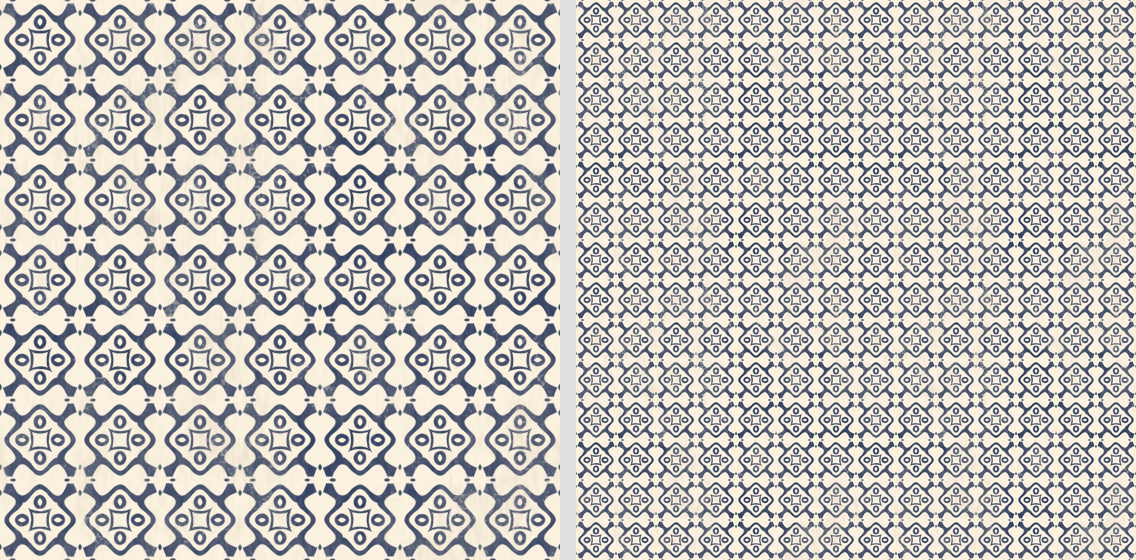
Left, the tile; right, the same tile 2 across and 2 down.
Give the GLSL for this pattern, as a Shadertoy shader.

```glsl
// Worn indigo lattice of wavy medallions with rings and flared arms on cream cloth.

const float TILES = 7.0;                       // repeats across and down
const vec3 CREAM = vec3(0.985, 0.947, 0.878);
const vec3 CREAM_AGED = vec3(0.91, 0.865, 0.785);
const vec3 INK_DEEP = vec3(0.215, 0.265, 0.385);
const vec3 INK_FADED = vec3(0.43, 0.45, 0.51);

// Lengths below are fractions of one tile
const float BAY_X = 0.225;                     // where lobe meets arm
const float LOBE_MID = 0.375, LOBE_SWING = 0.070;
const float INNER_MID = 0.300, INNER_SWING = 0.085, INNER_X = 0.22;
const float ARM_FLARE = 10.5, ARM_TOP = 0.457;
const vec3 ARM_SIDE = vec3(0.928, 0.373, 0.560); // normal and offset of the slanted end
const float STAR_EDGE = 0.112, STAR_BOW = 1.5, STAR_LINE = 0.030;
const float RING_AT = 0.225;
const vec2 RING_SIZE = vec2(0.078, 0.088);
const vec2 HOLE_SIZE = vec2(0.029, 0.050);
const float DROP_AT = 0.160;
const vec2 DROP_SIZE = vec2(0.020, 0.039);
const float EDGE_WOBBLE = 0.007;
const float MIN_SOFTNESS = 0.016;
const float PI = 3.14159265;

float hash(vec2 p) {
    vec3 q = fract(p.xyx * 0.1031);
    q += dot(q, q.yzx + 33.33);
    return fract((q.x + q.y) * q.z);
}

// Value noise that wraps over the unit square; freq must be whole
float noise(vec2 uv, vec2 freq, float seed) {
    vec2 p = uv * freq, i = floor(p), f = fract(p);
    f = f * f * (3.0 - 2.0 * f);
    vec2 a = mod(i, freq) + seed, b = mod(i + 1.0, freq) + seed;
    return mix(mix(hash(a), hash(vec2(b.x, a.y)), f.x),
               mix(hash(vec2(a.x, b.y)), hash(b), f.x), f.y);
}

float fbm(vec2 uv, vec2 freq, float seed) {
    float sum = 0.0, gain = 0.5;
    for (int i = 0; i < 4; i++) {
        sum += gain * noise(uv, freq, seed + float(i) * 17.0);
        freq *= 2.0;
        gain *= 0.5;
    }
    return sum / 0.9375;
}

// Mirror into the octant where y >= x >= 0
vec2 foldOctant(vec2 p) {
    p = abs(p);
    return p.x > p.y ? p.yx : p;
}

float lens(vec2 p, vec2 size) {
    float slope = 2.0 * size.x * p.y / (size.y * size.y);
    float width = size.x * (1.0 - p.y * p.y / (size.y * size.y));
    return (abs(p.x) - width) / sqrt(1.0 + slope * slope);
}

float ellipse(vec2 p, vec2 size) {
    return (length(p / size) - 1.0) * min(size.x, size.y);
}

// Wavy outline whose diagonals spread into flared arms
float medallion(vec2 p, vec2 o) {
    float phase = PI * min(o.x, BAY_X) / BAY_X;
    float past = max(o.x - BAY_X, 0.0);
    float outer = LOBE_MID + LOBE_SWING * cos(phase) + ARM_FLARE * past * past;
    float slope = 2.0 * ARM_FLARE * past - LOBE_SWING * PI / BAY_X * sin(phase);
    float d = (o.y - outer) / sqrt(1.0 + slope * slope);

    phase = PI * min(o.x, INNER_X) / INNER_X;
    float inner = INNER_MID + INNER_SWING * cos(phase);
    slope = INNER_SWING * PI / INNER_X * sin(phase);
    d = max(d, (inner - o.y) / sqrt(1.0 + slope * slope));

    p = abs(p);
    return max(d, max(p.y - ARM_TOP, dot(p, ARM_SIDE.xy) - ARM_SIDE.z));
}

float motif(vec2 p) {
    vec2 o = foldOctant(p);
    float d = medallion(p, o);

    // Concave square frame
    float star = o.y - STAR_EDGE - STAR_BOW * o.x * o.x;
    d = min(d, max(star, -star - STAR_LINE));

    // Four pierced rings
    vec2 r = o - vec2(0.0, RING_AT);
    d = min(d, max(ellipse(r, RING_SIZE), -lens(r, HOLE_SIZE)));

    // Four drops around each tile corner
    vec2 c = foldOctant(0.5 - abs(p));
    return min(d, lens(c - vec2(0.0, DROP_AT), DROP_SIZE));
}

void mainImage(out vec4 fragColor, in vec2 fragCoord) {
    vec2 uv = fragCoord / iResolution.xy;
    float softness = max(1.2 * TILES / iResolution.y, MIN_SOFTNESS);

    // Wear at several scales
    float clouds = fbm(uv, vec2(5.0), 3.0);
    float patches = fbm(uv, vec2(26.0, 18.0), 71.0);
    float weave = noise(uv, vec2(190.0, 48.0), 131.0);
    float grain = noise(uv, vec2(240.0), 211.0);

    float d = motif(fract(uv * TILES) - 0.5);
    d += EDGE_WOBBLE * (noise(uv, vec2(110.0), 307.0) - 0.5);
    float ink = clamp(0.5 - d / softness, 0.0, 1.0);

    float age = smoothstep(0.45, 0.95, 0.45 * clouds + 0.35 * patches + 0.2 * weave);
    vec3 cloth = mix(CREAM, CREAM_AGED, age) + 0.018 * (grain - 0.5);

    float fade = 0.4 + 0.9 * (clouds - 0.5) + 0.9 * (patches - 0.5) + 0.35 * (weave - 0.5);
    vec3 dye = mix(INK_DEEP, INK_FADED, clamp(fade, 0.0, 1.0)) + 0.03 * (grain - 0.5);
    float scuffs = smoothstep(0.62, 0.85, 0.55 * patches + 0.45 * grain);
    dye = mix(dye, cloth, 0.35 * scuffs);

    fragColor = vec4(mix(cloth, dye, ink), 1.0);
}
```
